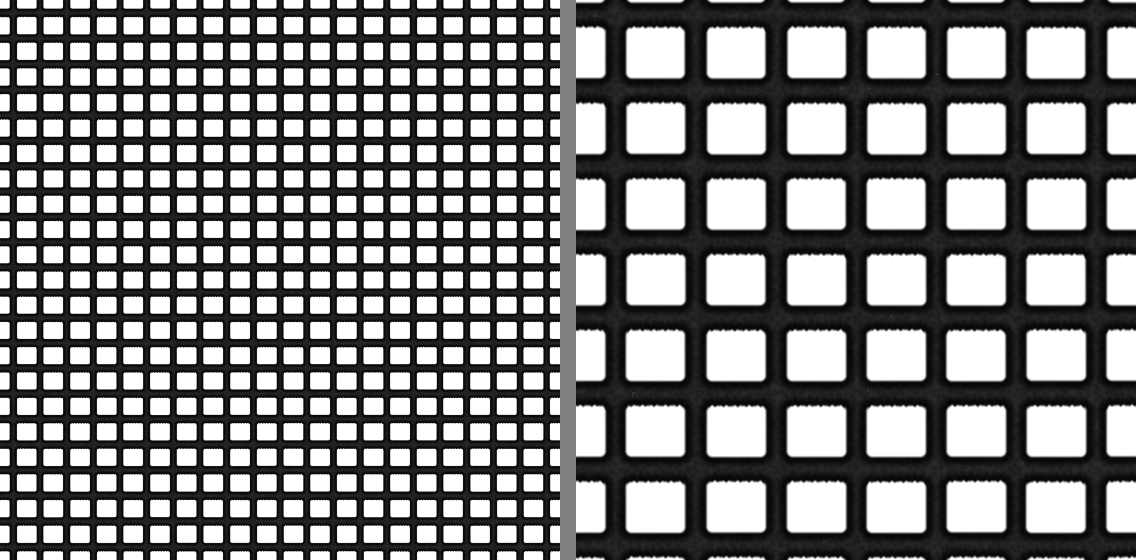
Left, the full canvas; right, a detail of the centre.
Write a Shadertoy shader that draws this texture.

```glsl
// Draws a black moulded plastic mesh with rounded rectangular holes over white.

const vec2  COUNT       = vec2(21.0, 22.0);      // holes across and down
const vec2  HOLE_HALF   = vec2(0.0175, 0.0153);  // half size of a hole
const float CORNER      = 0.0035;                // hole corner radius
const float SOFTNESS    = 0.0011;                // half width of the hole rim
const float ROW_DRIFT   = 0.0016;                // slow bend of the rows
const float SIZE_DRIFT  = 0.0004;                // slow change of hole width
const float JITTER      = 0.0005;                // offset of each hole
const float EDGE_WAVE   = 0.0003;                // ripple along the upper rims
const float RIDGE_START = 0.0018;                // distance where the bar lightens
const float RIDGE_END   = 0.0070;                // distance where it is lightest
const float GRAIN_CELLS = 300.0;                 // grain cells across the canvas
const vec3  BACKDROP    = vec3(1.0);
const vec3  BAR_EDGE    = vec3(0.035);
const vec3  BAR_RIDGE   = vec3(0.135);
const float TAU         = 6.2831853;

vec2 hash2(vec2 p) {
    vec3 q = fract(vec3(p.xyx) * vec3(0.1031, 0.1030, 0.0973));
    q += dot(q, q.yzx + 33.33);
    return fract((q.xx + q.yz) * q.zy);
}

// Distance to the nearest scattered point, wrapping at the canvas edge.
float cellular(vec2 uv, float cells) {
    vec2 p = uv * cells;
    vec2 base = floor(p);
    float nearest = 2.0;
    for (int y = -1; y <= 1; y++)
    for (int x = -1; x <= 1; x++) {
        vec2 cell = base + vec2(x, y);
        vec2 point = cell + hash2(mod(cell, cells));
        nearest = min(nearest, length(point - p));
    }
    return nearest;
}

float roundedBox(vec2 p, vec2 halfSize, float radius) {
    vec2 q = abs(p) - halfSize + radius;
    return length(max(q, 0.0)) + min(max(q.x, q.y), 0.0) - radius;
}

// Signed distance to the hole that owns this point, negative inside.
float holeDistance(vec2 uv) {
    vec2 bent = uv - vec2(0.0, ROW_DRIFT * sin(TAU * uv.y));
    vec2 id = round(bent * COUNT);
    vec2 wrapped = mod(id, COUNT);
    vec2 p = bent - id / COUNT;

    // Columns share most of their offset; each hole adds a little more.
    float columnShift = hash2(vec2(wrapped.x, 71.0)).x - 0.5;
    p += JITTER * (vec2(columnShift, 0.0) + 0.8 * (hash2(wrapped + 9.0) - 0.5));

    float phase = TAU * hash2(wrapped + 40.0).x;
    float ripple = sin(p.x * 1400.0 + phase) + 0.6 * sin(p.x * 2300.0 - phase);
    p.y += EDGE_WAVE * ripple * smoothstep(0.0, HOLE_HALF.y, p.y);

    vec2 halfSize = HOLE_HALF;
    halfSize.x += SIZE_DRIFT * sin(TAU * (uv.y - 0.15 * uv.x)) * uv.x;
    return roundedBox(p, halfSize, CORNER);
}

void mainImage(out vec4 fragColor, in vec2 fragCoord) {
    vec2 uv = fragCoord / iResolution.xy;
    float pixel = 1.0 / min(iResolution.x, iResolution.y);
    float dist = holeDistance(uv);

    // Bars: black beside the holes, dusty grey along the middle.
    float ridge = smoothstep(RIDGE_START, RIDGE_END, dist);
    float fine = cellular(uv, GRAIN_CELLS) - 0.45;
    float broad = cellular(uv, GRAIN_CELLS * 0.25) - 0.45;
    vec3 bar = mix(BAR_EDGE, BAR_RIDGE, ridge);
    bar += (0.06 * fine + 0.03 * broad) * (0.35 + 0.65 * ridge);

    // Rare pale specks of dust.
    float speck = step(0.996, hash2(floor(uv * GRAIN_CELLS) + 5.0).y);
    bar += 0.10 * speck * ridge * smoothstep(0.5, 0.1, fine + 0.45);

    // Open holes with a soft rim.
    float rim = max(SOFTNESS, 0.7 * pixel);
    float solid = smoothstep(-rim, rim, dist);
    fragColor = vec4(mix(BACKDROP, max(bar, 0.0), solid), 1.0);
}
```
